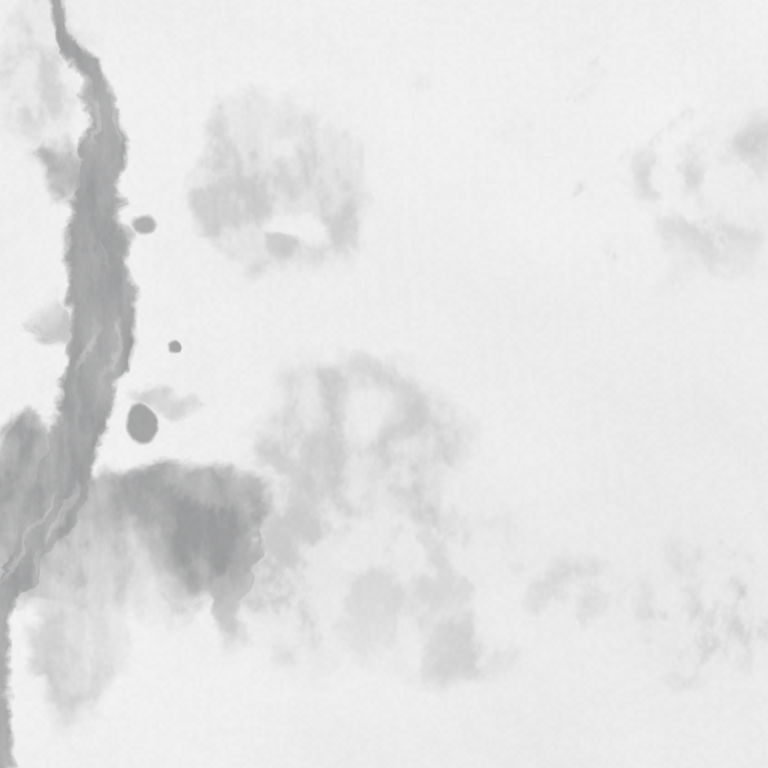
This texture is drawn by a WebGL 1 fragment shader. Its source:

```glsl
precision highp float;
// Pale plaster stained by grey washes: a dark winding vein on the left, a ragged
// pool at its foot, two cloudy rings with clear holes and faint scattered blots.
// Soft ellipses and a curved band are warped and mottled by value noise.
uniform vec2 u_resolution;

const vec3 PAPER = vec3(0.940, 0.940, 0.942);
const vec3 INK = vec3(0.620, 0.622, 0.626);

float hash(vec2 p) {
  return fract(sin(dot(p, vec2(127.1, 311.7))) * 43758.5453);
}

float noise(vec2 p) {
  vec2 cell = floor(p);
  vec2 f = fract(p);
  f = f * f * (3.0 - 2.0 * f);
  float low = mix(hash(cell), hash(cell + vec2(1.0, 0.0)), f.x);
  float high = mix(hash(cell + vec2(0.0, 1.0)), hash(cell + 1.0), f.x);
  return mix(low, high, f.y);
}

float fbm(vec2 p) {
  float sum = 0.0;
  float weight = 0.5;
  for (int i = 0; i < 5; i++) {
    sum += weight * noise(p);
    p = mat2(0.8, 0.6, -0.6, 0.8) * p * 2.03 + 7.3;
    weight *= 0.5;
  }
  return sum / 0.97;
}

vec2 warp(vec2 p, float scale, float amount) {
  vec2 shift = vec2(fbm(p * scale), fbm(p * scale + 41.7));
  return p + (shift - 0.5) * amount;
}

// Soft ellipse: 1 inside, 0 outside; softness is relative to the radius.
float blot(vec2 p, vec2 centre, vec2 radii, float softness) {
  float d = length((p - centre) / radii);
  return 1.0 - smoothstep(1.0 - softness, 1.0 + softness, d);
}

float veinCentre(float y) {
  return 0.130 - 0.05 * smoothstep(0.84, 1.0, y)
       - 0.14 * (1.0 - smoothstep(0.1, 0.56, y)) + 0.006 * sin(y * 24.0);
}

float vein(vec2 p) {
  float halfWidth = 0.013 + 0.030 * exp(-pow((p.y - 0.64) / 0.18, 2.0))
                  + 0.022 * exp(-pow((p.y - 0.36) / 0.12, 2.0));
  float d = abs(p.x - veinCentre(p.y)) - halfWidth;
  return 1.0 - smoothstep(-0.007, 0.007, d);
}

// Light broken thread running along the vein.
float thread(vec2 p, float offset) {
  float d = abs(p.x - veinCentre(p.y) - offset);
  return (1.0 - smoothstep(0.001, 0.006, d)) * smoothstep(0.4, 0.75, noise(p * vec2(9.0, 18.0)));
}

// Dark pool with tongues running down from its lower edge.
float pool(vec2 p) {
  float body = blot(p, vec2(0.13, 0.30), vec2(0.205, 0.105), 0.14);
  body = max(body, blot(p, vec2(0.04, 0.34), vec2(0.09, 0.10), 0.2));
  body = max(body, 0.75 * blot(p, vec2(0.10, 0.17), vec2(0.065, 0.12), 0.25));
  return max(body, 0.85 * blot(p, vec2(0.31, 0.23), vec2(0.03, 0.085), 0.25));
}

// Faint broken blots strewn over the right side.
float strewnBlots(vec2 p) {
  float sum = 0.0;
  for (int i = 0; i < 22; i++) {
    float id = float(i);
    vec2 centre = vec2(mix(0.5, 1.0, hash(vec2(id, 1.3))), hash(vec2(id, 8.1)));
    centre.y = mix(0.14, 0.36, centre.y) + 0.53 * step(11.0, id);
    float size = mix(0.012, 0.055, pow(hash(vec2(id, 5.7)), 2.0));
    sum = max(sum, blot(p, centre, size * vec2(1.2, 0.9), 0.7) * mix(0.14, 0.30, hash(vec2(id, 3.9))));
  }
  return sum;
}

void main() {
  vec2 uv = gl_FragCoord.xy / u_resolution;
  vec2 ragged = warp(warp(uv, 9.0, 0.08), 26.0, 0.06);
  vec2 frayed = warp(warp(uv, 20.0, 0.035), uv.y * 0.0 + 55.0, 0.018);
  float mottle = fbm(uv * vec2(30.0, 22.0));
  float cloud = fbm(uv * 7.0 + 3.0);
  float streak = fbm(uv * vec2(60.0, 16.0));
  float broken = smoothstep(0.36, 0.66, mottle);

  // Pale haze beside the vein and under the rings
  float ink = 0.26 * blot(ragged, vec2(0.05, 0.91), vec2(0.05, 0.10), 0.5) * (0.3 + broken);
  float haze = 0.42 * blot(ragged, vec2(0.39, 0.25), vec2(0.075, 0.11), 0.5);
  haze = max(haze, 0.26 * blot(ragged, vec2(0.52, 0.28), vec2(0.12, 0.11), 0.6));
  ink = max(ink, haze * (0.25 + 0.75 * broken));
  ink = max(ink, strewnBlots(ragged) * (0.1 + 1.1 * broken));

  // Two cloudy rings with clear holes
  float ring = blot(ragged, vec2(0.352, 0.755), vec2(0.103, 0.110), 0.18);
  ring = max(ring, blot(ragged, vec2(0.465, 0.42), vec2(0.125, 0.115), 0.28));
  ring = max(ring, 0.9 * blot(ragged, vec2(0.375, 0.39), vec2(0.05, 0.045), 0.4));
  ink = max(ink, ring * (0.10 + 0.24 * broken + 0.22 * (streak - 0.35)));
  vec2 tilted = frayed + vec2(0.0, 0.35 * (frayed.x - 0.385));
  float hole = blot(tilted, vec2(0.385, 0.705), vec2(0.036, 0.018), 0.3);
  hole = max(hole, 0.7 * blot(frayed, vec2(0.375, 0.80), vec2(0.018, 0.014), 0.5));
  hole = max(hole, 0.85 * blot(frayed, vec2(0.48, 0.465), vec2(0.038, 0.034), 0.5));
  ink *= 1.0 - hole;

  // Pool, vein and side stains
  float fade = smoothstep(0.13, 0.36, uv.y + 0.35 * (cloud - 0.5));
  float poolTone = mix(0.36, 0.86, fade) + 0.22 * (broken - 0.5) + 0.35 * (streak - 0.5);
  poolTone *= 1.0 - 0.6 * blot(ragged, vec2(0.20, 0.22), vec2(0.035, 0.08), 0.6);
  ink = max(ink, pool(ragged) * poolTone);
  float side = 0.75 * blot(ragged, vec2(0.08, 0.775), vec2(0.045, 0.04), 0.4);
  side = max(side, 0.5 * blot(ragged, vec2(0.07, 0.59), vec2(0.016, 0.035), 0.5));
  side = max(side, 0.4 * blot(ragged, vec2(0.225, 0.485), vec2(0.035, 0.022), 0.5));
  ink = max(ink, side * (0.6 + 0.4 * broken));
  ink = max(ink, vein(frayed) * (0.84 + 0.45 * (streak - 0.45)));
  ink -= 0.25 * ink * max(thread(frayed, -0.012), thread(frayed, 0.014));

  // Small crisp drops
  vec2 bent = warp(uv, 40.0, 0.010);
  float drop = blot(bent, vec2(0.184, 0.447), vec2(0.021, 0.026), 0.16);
  drop = max(drop, blot(bent, vec2(0.227, 0.547), vec2(0.009), 0.3));
  drop = max(drop, 0.85 * blot(bent, vec2(0.188, 0.708), vec2(0.015, 0.012), 0.3));
  ink = max(ink, 0.9 * drop);

  // Paper tone and fine grain
  float shade = 0.025 * uv.x * (1.0 - uv.y) + 0.03 * (cloud - 0.45);
  float grain = 0.018 * (noise(uv * vec2(210.0, 190.0)) - 0.5);
  vec3 colour = mix(PAPER - shade, INK, clamp(ink, 0.0, 1.0)) + grain;
  gl_FragColor = vec4(colour, 1.0);
}
```
